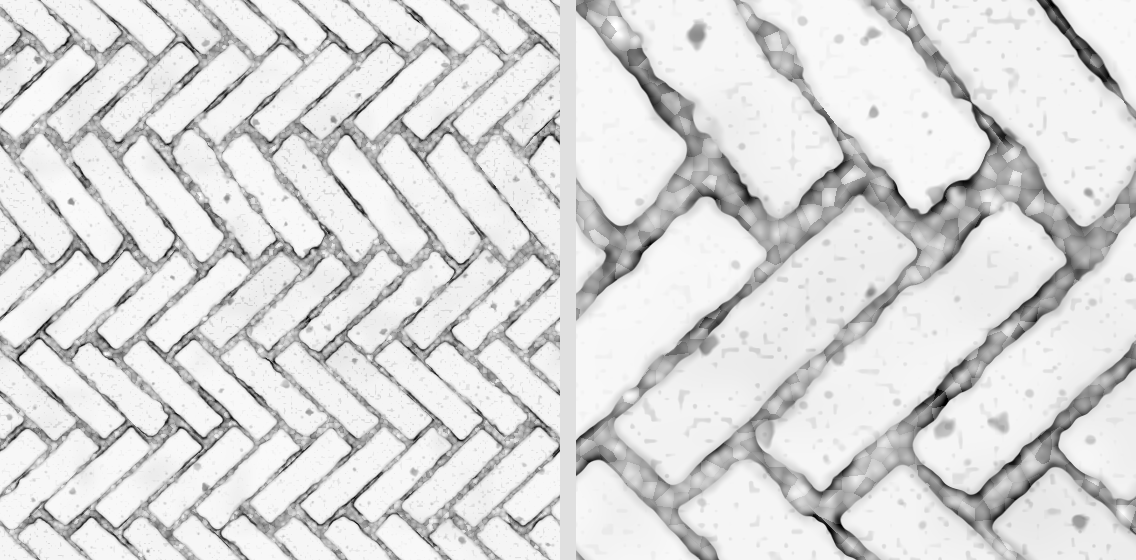
Left: the whole. Right: its middle third, enlarged.
Write a WebGL 1 fragment shader that draws this texture map.

```glsl
precision highp float;
// Zigzag rows of worn white bricks set in grey, pebbly mortar.

uniform vec2 u_resolution;

float hash(vec2 p) {
  return fract(sin(dot(p, vec2(127.1, 311.7))) * 43758.5453);
}

// Value noise with n cells across the tile, wrapping at its edges.
float noise(vec2 uv, float n) {
  vec2 p = uv * n, i = floor(p), f = fract(p);
  f = f * f * (3.0 - 2.0 * f);
  vec2 a = mod(i, n), b = mod(i + 1.0, n);
  return mix(mix(hash(a), hash(vec2(b.x, a.y)), f.x),
             mix(hash(vec2(a.x, b.y)), hash(b), f.x), f.y);
}

// Nearest pebble: distance to its centre and its random tint.
vec2 pebbles(vec2 uv, float n) {
  vec2 p = uv * n, cell = floor(p), best = vec2(9.0, 0.0);
  for (int y = -1; y <= 1; y++) {
    for (int x = -1; x <= 1; x++) {
      vec2 c = cell + vec2(float(x), float(y)), id = mod(c, n);
      vec2 centre = c + vec2(hash(id + 3.1), hash(id + 7.7));
      float d = length(p - centre);
      if (d < best.x) best = vec2(d, hash(id + 11.3));
    }
  }
  return best;
}

// Row coordinate from 0 to 6; the fourth row is taller than the others.
float rowCoordinate(float y) {
  float t = fract(y - 0.069);
  float tall = clamp(t - 0.471, 0.0, 0.215);
  return (t - tall) / 0.157 + tall / 0.215;
}

// Signed distance to the closest brick of one row, and the brick's id.
vec3 brick(vec2 p, float row, float wobble) {
  float lean = mod(row, 2.0) < 0.5 ? 1.0 : -1.0;
  vec2 q = vec2(p.x - 0.65 - 0.25 * lean, lean * (p.y - row - 0.5) * 11.0 / 6.0);
  float column = floor(q.x - q.y + 0.5);
  q.x -= column;
  vec2 id = vec2(mod(column, 11.0), mod(row, 6.0));
  float a = hash(id + 1.3), b = hash(id + 5.9), c = hash(id + 9.4);

  // Along and across the brick, slightly shifted and turned.
  vec2 l = vec2(q.x + q.y, q.x - q.y) * 0.7071;
  l += (vec2(a, b) - 0.5) * vec2(0.1, 0.05);
  l.y += l.x * (c - 0.5) * 0.05;
  vec2 halfSize = vec2(1.22 - 0.09 * b, 0.317 - 0.035 * c);
  vec2 e = abs(l) - halfSize + 0.08;
  float d = length(max(e, 0.0)) + min(max(e.x, e.y), 0.0) - 0.08;
  return vec3(d + wobble * mix(0.07, 0.2, a * a * a), id);
}

// Scattered pits, present in a few cells of a coarse grid.
float pits(vec2 uv, float n, float wobble) {
  vec2 p = uv * n, id = mod(floor(p), n);
  vec2 centre = 0.25 + 0.5 * vec2(hash(id + 2.2), hash(id + 4.6));
  float radius = 0.04 + 0.1 * hash(id + 8.1);
  float d = length(fract(p) - centre) + 0.12 * wobble - radius;
  float blur = 0.03 + n / u_resolution.y;
  return step(0.8, hash(id + 6.5)) * (1.0 - smoothstep(-blur, blur, d));
}

void main() {
  vec2 uv = gl_FragCoord.xy / u_resolution;
  float coarse = noise(uv, 33.0), medium = noise(uv, 79.0), fine = noise(uv, 190.0);
  float wobble = 0.5 * coarse + 0.35 * medium + 0.15 * fine - 0.5;

  // Closest brick among this row and its two interlocking neighbours.
  vec2 p = vec2(uv.x * 11.0, rowCoordinate(uv.y));
  vec3 nearest = vec3(9.0, 0.0, 0.0);
  for (int k = -1; k <= 1; k++) {
    vec3 candidate = brick(p, floor(p.y) + float(k), wobble);
    if (candidate.x < nearest.x) nearest = candidate;
  }
  float d = nearest.x;
  float variety = hash(nearest.yz + 13.7);

  // Mortar: tinted pebbles with patches of deep shadow beside the bricks.
  vec2 pebble = pebbles(uv, 110.0);
  float shadow = (1.0 - smoothstep(0.0, 0.08, d)) * smoothstep(0.45, 0.8, noise(uv, 27.0));
  float mortar = 0.69 + 0.24 * (pebble.y - 0.5) + 0.26 * (medium - 0.5)
               + 0.2 * (0.4 - pebble.x) + 0.14 * (fine - 0.5);
  mortar -= 0.42 * shadow + 0.1 * (1.0 - smoothstep(0.0, 0.05, d));

  // Brick face: soft worn rim, faint stains, grain and pits.
  float face = 0.975 - 0.02 * variety;
  face -= 0.13 * smoothstep(-0.07, 0.01, d) * (0.4 + medium);
  face -= 0.05 * smoothstep(0.5, 0.95, noise(uv, 14.0)) * coarse;
  face -= 0.09 * smoothstep(0.72, 0.95, noise(uv, 240.0)) * (0.25 + variety);
  face -= 0.28 * pits(uv, 21.0, fine - 0.5) * (0.5 + medium);
  face -= 0.14 * pits(uv + 0.37, 52.0, fine - 0.5);

  float pixel = 11.0 / u_resolution.y;
  float tone = mix(face, mortar, smoothstep(-pixel, pixel, d));
  gl_FragColor = vec4(vec3(clamp(tone, 0.0, 1.0)), 1.0);
}
```
